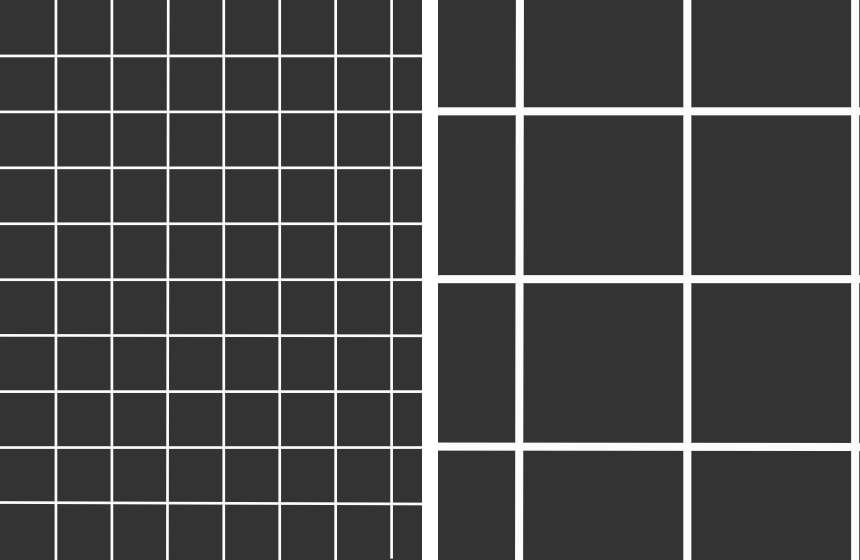
Left: the whole. Right: its middle third, enlarged.
Write a WebGL 1 fragment shader that draws this pattern.

```glsl
precision highp float;

uniform vec2 u_resolution;

const float PITCH = 0.0999;

float isLine(float index, float wanted) {
  return 1.0 - step(0.5, abs(index - wanted));
}

// Coverage of the nearest ruled line; lean is its drift per unit of length.
float ruledLine(float across, float along, float index, float lean) {
  float centre = index * PITCH + lean * (along - 0.5);
  float edge = 0.0024 - abs(across - centre);
  float inside = step(0.5, index) * step(index, 9.5);
  return inside * clamp(edge * u_resolution.y + 0.5, 0.0, 1.0);
}

void main() {
  // Canvas height is one unit, measured downward from the top left.
  vec2 page = vec2(gl_FragCoord.x, u_resolution.y - gl_FragCoord.y) / u_resolution.y;
  vec2 index = floor(page / PITCH + 0.5);

  // A few lines are drawn slightly off true.
  float columnLean = -0.0015 * isLine(index.x, 3.0);
  float rowLean = 0.001 * isLine(index.y, 6.0) + 0.0035 * isLine(index.y, 9.0);

  float column = ruledLine(page.x, page.y, index.x, columnLean);
  float row = ruledLine(page.y, page.x, index.y, rowLean);

  // The last column stops just short of the bottom edge.
  float shortEnd = clamp((0.9975 - page.y) * u_resolution.y + 0.5, 0.0, 1.0);
  column *= mix(1.0, shortEnd, isLine(index.x, 7.0));

  vec3 charcoal = vec3(0.20);
  vec3 chalk = vec3(0.985);
  gl_FragColor = vec4(mix(charcoal, chalk, max(column, row)), 1.0);
}
```
